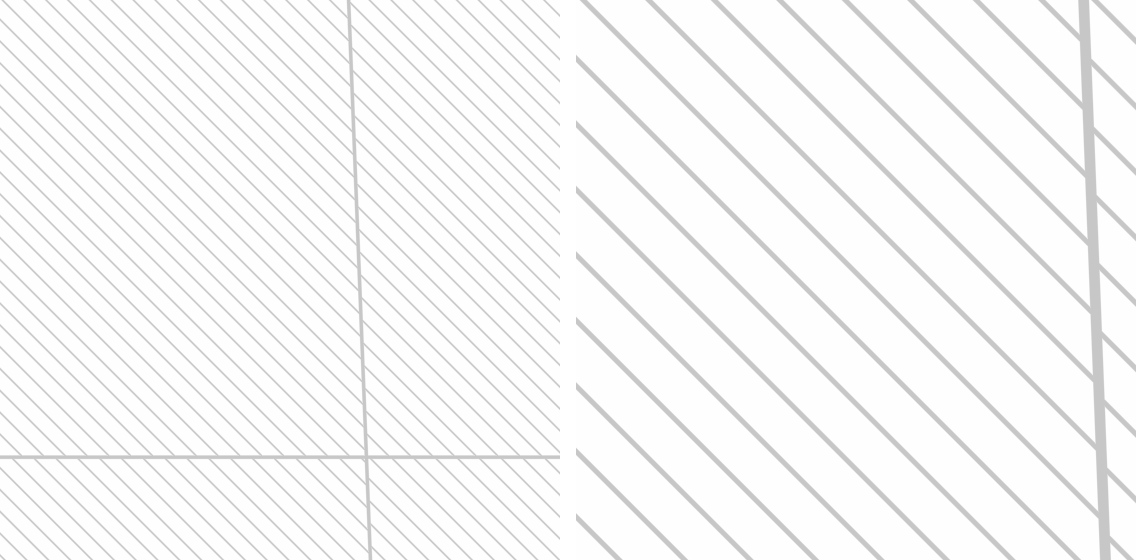
Left: the whole. Right: its middle third, enlarged.
Reproduce this pattern procedurally as a Shadertoy shader.

```glsl
// Fine diagonal hatching, offset between panels split by two grey joints.

// Coverage of a stroke with soft edges, from the distance to its centre.
float stroke(float dist, float halfWidth) {
    float soft = 0.8 / iResolution.y;
    return 1.0 - smoothstep(halfWidth - soft, halfWidth + soft, abs(dist));
}

// Distance to the nearest falling 45 degree line; phase is in line periods.
float hatchDistance(vec2 p, float phase) {
    float lines = 25.65;
    float cell = fract((p.x + p.y - 1.0) * lines - phase + 0.5) - 0.5;
    return cell / (lines * sqrt(2.0));
}

void mainImage(out vec4 fragColor, in vec2 fragCoord) {
    vec2 p = fragCoord / iResolution.y;

    // Signed distances to the level joint and the slightly leaning one
    float levelJoint = p.y - 0.1836;
    float leaningJoint = p.x - (0.6615 - 0.039 * p.y);

    // Each panel shifts its hatching
    bool isRight = leaningJoint > 0.0;
    float upperPhase = isRight ? 0.92 : 0.11;
    float lowerPhase = isRight ? 0.97 : 0.57;
    float phase = levelJoint > 0.0 ? upperPhase : lowerPhase;

    // Thin hatch lines under the thicker joints
    float hatch = stroke(hatchDistance(p, phase), 0.0015);
    float joints = max(stroke(levelJoint, 0.0032), stroke(leaningJoint, 0.0032));

    vec3 color = mix(vec3(0.995), vec3(0.78), max(hatch, joints));
    fragColor = vec4(color, 1.0);
}
```
